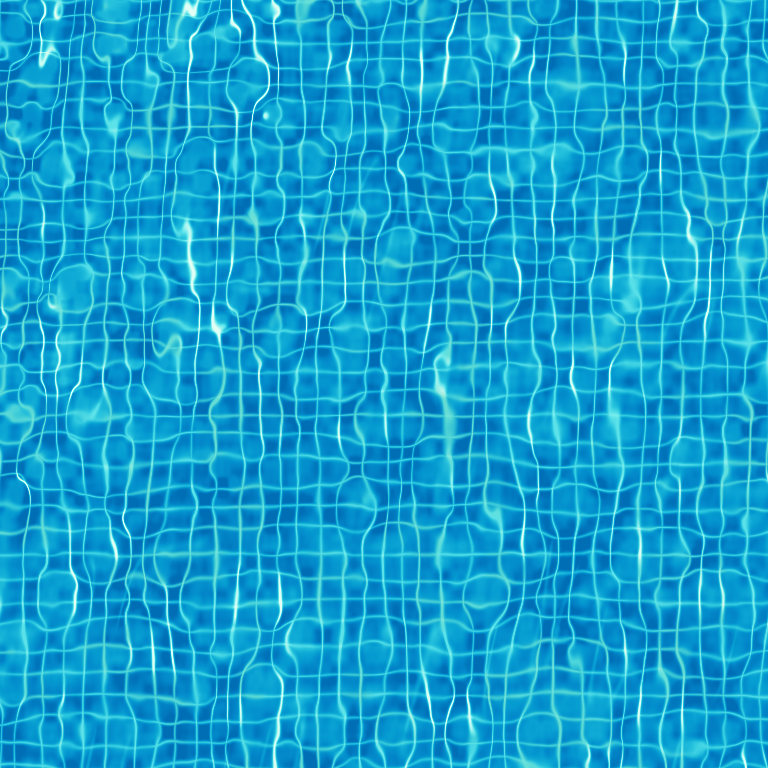
This texture is drawn by a Shadertoy shader. Its source:

```glsl
// Sunlit swimming pool floor: small blue tiles with pale grout, bent by rippling water.

const vec2  TILES       = vec2(36.0, 34.0); // repeats across and down
const float PERSPECTIVE = 0.07;   // rows get closer towards the top
const float GROUT       = 0.088;  // soft half width of a line, in tiles
const float GLOW        = 0.24;   // wide halo around a line, in tiles
const float RIPPLE      = 0.62;   // height of the tile sized waves
const float SWELL       = 1.7;    // height of the broad waves
const float CHOP        = 1.3;    // extra roughness at the upper left
const float FOCUS       = 1.0;    // brightness from wave curvature
const float BASE_TONE   = 0.65;   // palette position of a plain tile
const vec3  SPARKLE     = vec3(0.88, 1.0, 0.96);
const vec3  GROUT_TINT  = vec3(0.42, 0.84, 0.76);

// Deep water to bright grout
const vec3 WATER[6] = vec3[6](
    vec3(0.00, 0.43, 0.71), vec3(0.01, 0.53, 0.79), vec3(0.02, 0.61, 0.82),
    vec3(0.07, 0.68, 0.84), vec3(0.16, 0.77, 0.87), vec3(0.38, 0.90, 0.92));

float hash(vec2 p) {
    vec3 q = fract(p.xyx * vec3(0.1031, 0.1030, 0.0973));
    q += dot(q, q.yzx + 33.33);
    return fract((q.x + q.y) * q.z);
}

// Value noise with a smooth second derivative
float noise(vec2 p) {
    vec2 i = floor(p), f = p - i;
    f = f * f * f * (f * (f * 6.0 - 15.0) + 10.0);
    return mix(mix(hash(i), hash(i + vec2(1, 0)), f.x),
               mix(hash(i + vec2(0, 1)), hash(i + vec2(1, 1)), f.x), f.y);
}

// Water surface, in tile units
float waterHeight(vec2 p) {
    float chop = CHOP * smoothstep(0.75, 0.0, p.x / TILES.x)
                      * smoothstep(0.1, 1.0, p.y / TILES.y);
    float ripple = noise(p * vec2(0.60, 0.52) + vec2(p.y * -0.10, 7.3) + 20.0);
    float swell = noise(p * vec2(0.24, 0.15) + 51.7);
    return RIPPLE * (1.0 + chop) * ripple + SWELL * swell
         + 0.10 * (1.0 + chop) * noise(p * 1.25 + 83.1);
}

// Thin curved filaments where a noise field crosses its middle
float filament(vec2 p, float width) {
    float d = (noise(p) - 0.5) / width;
    return exp(-d * d);
}

vec3 waterColor(float tone) {
    vec3 color = WATER[0];
    for (int i = 1; i < 6; i++)
        color = mix(color, WATER[i], clamp(tone - float(i) + 1.0, 0.0, 1.0));
    return mix(color, SPARKLE, clamp((tone - 5.0) * 0.55, 0.0, 1.0));
}

void mainImage(out vec4 fragColor, in vec2 fragCoord) {
    vec2 uv = fragCoord / iResolution.xy;
    vec2 pixel = TILES / iResolution.xy;
    vec2 p = uv;
    p.y += PERSPECTIVE * (uv.y * uv.y - uv.y);
    p *= TILES;

    // Slope and curvature of the water
    const float e = 0.2;
    float h = waterHeight(p);
    float l = waterHeight(p - vec2(e, 0)), r = waterHeight(p + vec2(e, 0));
    float d = waterHeight(p - vec2(0, e)), u = waterHeight(p + vec2(0, e));
    vec2 slope = vec2(r - l, u - d) / (2.0 * e);
    float curvature = (l + r + d + u - 4.0 * h) / (e * e);

    // Refracted tile grid
    vec2 q = p + slope * vec2(0.95, 0.85);
    vec2 tile = floor(q);
    vec2 dist = abs(fract(q + 0.5) - 0.5);
    vec2 width = max(vec2(GROUT) * vec2(0.92, 1.0), pixel * 0.7);
    vec2 line = exp(-dist * dist / (width * width));
    vec2 halo = exp(-dist * dist / (GLOW * GLOW));

    // Tile tone: per tile variation, slanted light, broad patches
    float tone = BASE_TONE + 0.7 * (hash(tile + 11.0) - 0.5);
    tone += 1.5 * (noise(p * vec2(0.85, 1.1) + 140.0) - 0.35);
    tone += 0.9 * (noise(p * vec2(0.3, 0.2) + 170.0) - 0.5);
    tone += 0.35 * (noise(p * vec2(5.0, 3.0)) - 0.5);
    tone += clamp(-FOCUS * curvature, -0.8, 1.2);
    tone += 0.35 * (halo.x + halo.y);

    // Slanted caustic streaks, denser where the water is rough
    vec2 slant = vec2(p.x * 0.62 - p.y * 0.16, p.y * 0.17);
    float patches = smoothstep(0.45, 0.8, noise(p * vec2(0.35, 0.25) + 210.0));
    tone += 1.7 * patches * filament(slant + 240.0, 0.055);

    // Grout, with uneven brightness along each line
    float wear = noise(p * vec2(0.9, 0.7) + 270.0);
    vec2 strength = vec2(0.72 + 0.5 * wear, 0.95 - 0.35 * wear);
    float grout = max(line.x * strength.x, line.y * strength.y);
    tone = mix(max(tone, 0.0), 4.9, clamp(grout, 0.0, 1.0));

    // Glints on some upright lines and crossings
    float glint = smoothstep(0.66, 0.9, noise(p * vec2(0.9, 0.42) + 300.0));
    tone += 2.2 * glint * line.x + 0.9 * line.x * line.y * wear;

    vec3 color = waterColor(tone);
    float tint = smoothstep(0.5, 0.85, noise(p * 0.6 + 330.0));
    color = mix(color, GROUT_TINT, 0.5 * tint * grout * (1.0 - glint));
    fragColor = vec4(color, 1.0);
}
```
